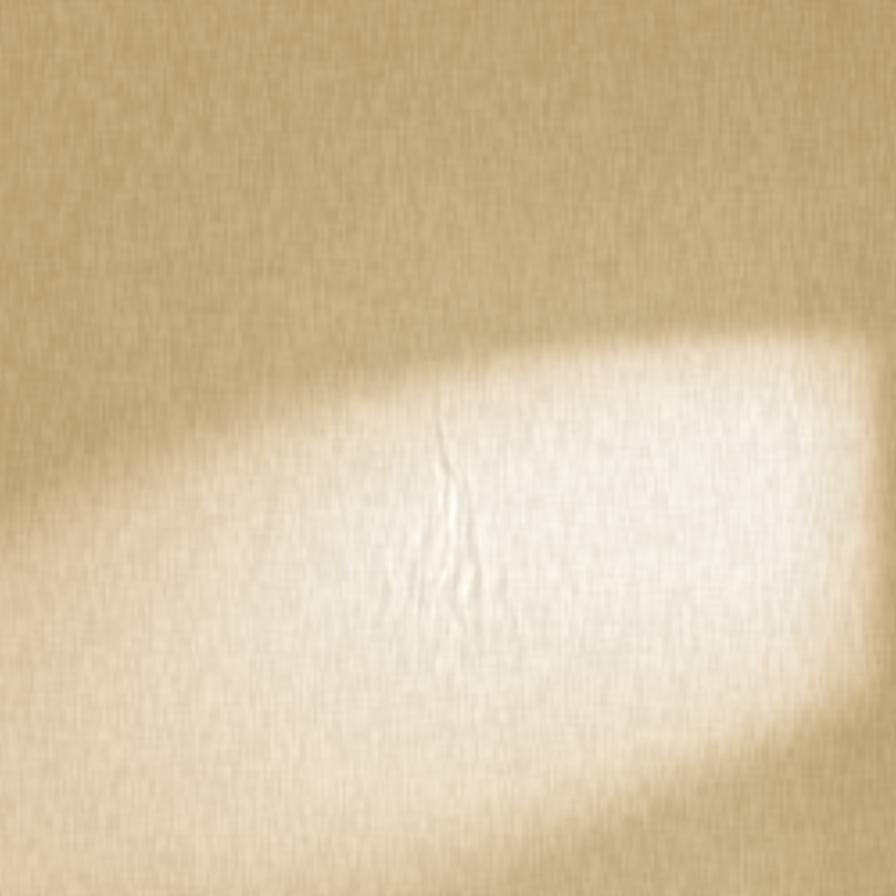
Give the GLSL for this background, as a Shadertoy shader.

```glsl
// Draws a soft patch of window light falling across a creased, woven linen wall.

// Palette
const vec3 SHADE_DEEP = vec3(0.745, 0.645, 0.470);
const vec3 SHADE_SOFT = vec3(0.785, 0.700, 0.540);
const vec3 SUNLIT     = vec3(0.950, 0.928, 0.888);
const vec3 WARM_RIM   = vec3(0.020, 0.004, -0.010);

// Light patch: curved upper and lower edges, upright right edge
const vec2  TOP_PEAK      = vec2(0.87, 0.626);
const float TOP_BEND      = 0.30;
const vec2  LOW_CORNER    = vec2(0.975, 0.232);
const float LOW_SLOPE     = 0.47;
const float LOW_BEND      = 0.13;
const float RIGHT_EDGE    = 0.979;
const float RIGHT_BLUR    = 0.026;
const vec2  TOP_BLUR      = vec2(0.075, 0.026);  // left, right
const vec2  LOW_BLUR      = vec2(0.140, 0.046);  // left, right
const float TAIL_SHARE    = 0.42;                // part of each edge that fades slowly
const float TAIL_LENGTH   = 4.5;                 // in blur widths
const float LEFT_DIMMING  = 0.36;

// Cloth
const vec2  WARP_SCALE    = vec2(250.0, 50.0);
const vec2  WEFT_SCALE    = vec2(50.0, 210.0);
const float WARP_STRENGTH = 0.048;
const float WEFT_STRENGTH = 0.018;
const float MOTTLE        = 0.006;

// Creases
const float CREASE_X      = 0.508;
const vec2  CREASE_SCALE  = vec2(80.0, 25.0);
const float CREASE_DEPTH  = 0.13;
const float SEAM_WIDTH    = 0.005;
const float SEAM_DEPTH    = 0.09;

float hash(vec2 p) {
    vec3 q = fract(vec3(p.xyx) * 0.1031);
    q += dot(q, q.yzx + 33.33);
    return fract((q.x + q.y) * q.z);
}

float noise(vec2 p) {
    vec2 cell = floor(p), f = fract(p);
    f = f * f * (3.0 - 2.0 * f);
    float low  = mix(hash(cell), hash(cell + vec2(1, 0)), f.x);
    float high = mix(hash(cell + vec2(0, 1)), hash(cell + vec2(1, 1)), f.x);
    return mix(low, high, f.y);
}

// Edge with a quick rise and a long inner tail
float softEdge(float inside, float blur) {
    float rise = smoothstep(-blur, blur, inside);
    float tail = smoothstep(-blur, TAIL_LENGTH * blur, inside);
    return mix(rise, tail, TAIL_SHARE);
}

// Amount of light reaching the wall, 0 in shade to 1 in sun
float windowLight(vec2 p) {
    float fromPeak = p.x - TOP_PEAK.x;
    float fromCorner = LOW_CORNER.x - p.x;
    float topEdge = TOP_PEAK.y - TOP_BEND * fromPeak * fromPeak;
    float lowEdge = LOW_CORNER.y - LOW_SLOPE * fromCorner + LOW_BEND * fromCorner * fromCorner;
    float topBlur = mix(TOP_BLUR.x, TOP_BLUR.y, smoothstep(0.0, 0.75, p.x));
    float lowBlur = mix(LOW_BLUR.x, LOW_BLUR.y, smoothstep(0.1, 0.9, p.x));

    float light = softEdge(topEdge - p.y, topBlur) * softEdge(p.y - lowEdge, lowBlur);
    light *= softEdge(RIGHT_EDGE - p.x, RIGHT_BLUR);
    return light * (1.0 - LEFT_DIMMING * (1.0 - smoothstep(-0.08, 0.50, p.x)));
}

// Fine upright and crosswise threads, centred on zero
float weave(vec2 p) {
    float warp = noise(p * WARP_SCALE) + 0.5 * noise(p * WARP_SCALE * vec2(0.5, 1.9)) - 0.75;
    float weft = noise(p * WEFT_SCALE + 71.0) - 0.5;
    float mottle = noise(p * vec2(30.0, 14.0) + 19.0) - 0.5;
    return WARP_STRENGTH * warp + WEFT_STRENGTH * weft + MOTTLE * mottle;
}

// Height of the wavy upright folds
float foldHeight(vec2 p) {
    vec2 q = p * CREASE_SCALE;
    q.x += 1.4 * noise(p * vec2(16.0, 24.0));
    q.y += 22.0 * abs(p.x - CREASE_X);
    return noise(q) + 0.35 * noise(q * 2.1 + 13.0);
}

// Side-lit folds that fan out below one narrow seam
float creaseRelief(vec2 p) {
    float drop = clamp((0.57 - p.y) / 0.30, 0.0, 1.0);
    float spread = mix(0.012, 0.075, drop * drop * (3.0 - 2.0 * drop));
    float offset = (p.x - CREASE_X) / spread;
    float fade = smoothstep(0.16, 0.36, p.y) * (1.0 - smoothstep(0.46, 0.58, p.y));
    vec2 stepAside = vec2(0.003, 0.0015);
    float slope = foldHeight(p + stepAside) - foldHeight(p - stepAside);
    float folds = CREASE_DEPTH * slope * fade * exp(-offset * offset);

    float seamX = CREASE_X - 0.017 + 0.02 * drop + 0.010 * (noise(vec2(3.0, p.y * 32.0)) - 0.5);
    float across = (p.x - seamX) / SEAM_WIDTH;
    float seamFade = smoothstep(0.36, 0.44, p.y) * (1.0 - smoothstep(0.55, 0.59, p.y));
    return folds + SEAM_DEPTH * across * exp(-across * across) * seamFade;
}

void mainImage(out vec4 fragColor, in vec2 fragCoord) {
    vec2 p = fragCoord / iResolution.xy;

    // Shaded wall, brighter toward the middle
    float bounce = (1.0 - smoothstep(0.5, 1.05, p.y)) * smoothstep(-0.1, 0.55, p.x);
    bounce *= 1.0 - 0.8 * smoothstep(0.8, 1.0, p.x);
    vec3 color = mix(SHADE_DEEP, SHADE_SOFT, bounce);
    color -= 0.015 * smoothstep(0.6, 1.0, p.x) * smoothstep(0.75, 1.0, p.y);

    // Sunlight with a warm rim
    float light = windowLight(p);
    color = mix(color, SUNLIT, light) + WARM_RIM * 4.0 * light * (1.0 - light);

    // Cloth texture and creases, tinted warm in the hollows
    float relief = weave(p) + creaseRelief(p) * mix(0.35, 1.0, light);
    color += relief * vec3(0.85, 0.95, 1.1);

    fragColor = vec4(clamp(color, 0.0, 1.0), 1.0);
}
```
